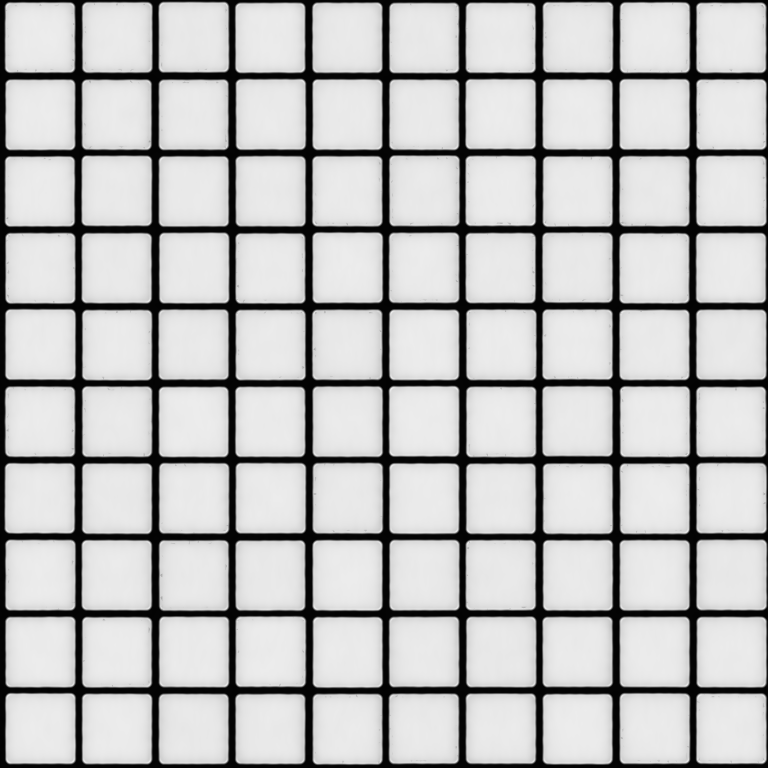
A three.js fragment shader for this texture:

```glsl
varying vec2 vUv;

float hash(vec2 p) {
  vec3 q = fract(vec3(p.xyx) * 0.1031);
  q += dot(q, q.yzx + 33.33);
  return fract((q.x + q.y) * q.z);
}

vec2 gradientAt(vec2 cell) {
  float angle = 6.2832 * hash(cell);
  return vec2(cos(angle), sin(angle));
}

float gradientNoise(vec2 p) {
  vec2 i = floor(p), f = fract(p);
  vec2 u = f * f * f * (f * (f * 6.0 - 15.0) + 10.0);
  vec2 e = vec2(1.0, 0.0);
  float bottom = mix(dot(gradientAt(i), f),
                     dot(gradientAt(i + e), f - e), u.x);
  float top = mix(dot(gradientAt(i + e.yx), f - e.yx),
                  dot(gradientAt(i + e.xx), f - e.xx), u.x);
  return mix(bottom, top, u.y);
}

float roundedBox(vec2 p, vec2 halfSize, float radius) {
  vec2 q = abs(p) - halfSize + radius;
  return length(max(q, 0.0)) + min(max(q.x, q.y), 0.0) - radius;
}

float ridge(float x, float center, float width) {
  float t = (x - center) / width;
  return exp(-t * t);
}

void main() {
  // Ten by ten tiles, each set slightly off its place
  vec2 grid = vUv * 10.0 - vec2(0.024, 0.01);
  vec2 id = floor(grid);
  vec2 jitter = vec2(hash(id + 3.7), hash(id + 19.3)) - 0.5;
  vec2 p = fract(grid) - 0.5 - 0.010 * jitter;
  vec2 halfSize = vec2(0.454, 0.456) + 0.004 * jitter.yx;

  // Outline with faintly uneven edges
  float wobble = gradientNoise(grid * 9.0);
  float edge = roundedBox(p, halfSize, 0.065) + 0.004 * wobble;

  // Glaze darkens toward each side, most on the right and bottom
  vec2 low = max(halfSize + p, 0.0);
  vec2 high = max(halfSize - p, 0.0);
  float shade = 0.11 * exp(-low.x / 0.060) + 0.17 * exp(-high.x / 0.052)
              + 0.13 * exp(-low.y / 0.048) + 0.11 * exp(-high.y / 0.050);
  shade *= 0.9 + 0.25 * hash(id + 41.0) + 0.3 * wobble;

  // Thin reflected light on the bevel and rounded corners
  float rim = ridge(edge, -0.018, 0.012);
  float lit = 0.4 + 0.6 * smoothstep(-0.1, 0.3, p.x - p.y);
  float corner = smoothstep(0.36, 0.43, min(abs(p.x), abs(p.y)));
  float highlight = rim * (0.05 * lit + 0.10 * corner);

  // Soft mottling, plus sparse marks near the edges
  float mottle = 0.010 * gradientNoise(grid * 3.0)
               + 0.006 * gradientNoise(grid * vec2(14.0, 5.0));
  float marks = smoothstep(0.30, 0.55, gradientNoise(grid * 17.0 + 8.0))
              * ridge(edge, -0.025, 0.018) * step(0.5, hash(id + 77.0));

  float glaze = 0.917 + 0.012 * (hash(id + 11.0) - 0.5)
              - shade + highlight + mottle - 0.16 * marks;
  vec3 tile = vec3(min(glaze, 0.96));
  vec3 grout = vec3(0.014 + 0.006 * gradientNoise(grid * 12.0));

  float coverage = 1.0 - smoothstep(-0.016, 0.018, edge);
  gl_FragColor = vec4(mix(grout, tile, coverage), 1.0);
}
```
